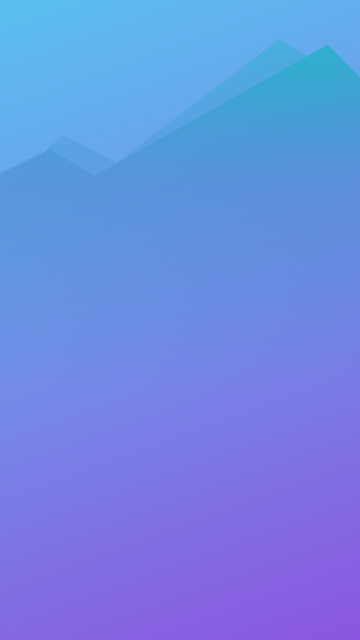
Reproduce this background procedurally as a WebGL 1 fragment shader.

```glsl
precision highp float;
// Misty teal mountain ridges fading into a diagonal cyan-to-violet gradient.

uniform vec2 u_resolution;

// Background gradient, from the upper left to the lower right
const vec3 SKY_CYAN = vec3(0.355, 0.755, 0.94);
const vec3 HAZE_BLUE = vec3(0.46, 0.53, 0.905);
const vec3 DEEP_VIOLET = vec3(0.545, 0.335, 0.875);
const vec2 GRADIENT_WEIGHTS = vec2(0.17, 0.83);
const float HAZE_POSITION = 0.55;

// Mountain tint and its downward fade
const vec3 PEAK_TEAL = vec3(0.11, 0.70, 0.77);
const vec3 SLOPE_BLUE = vec3(0.28, 0.52, 0.80);
const float TINT_TOP = 0.93;
const float TINT_BOTTOM = 0.71;
const float FADE_BOTTOM = 0.388;
const float FRONT_OPACITY = 0.78;
const float BACK_STRENGTH = 0.5;
const float OVERLAP_STRENGTH = 0.05;

// Peaks: apex position, then left and right slopes
const vec4 FRONT_LEFT = vec4(0.139, 0.767, 0.273, 0.341);
const vec4 FRONT_RIGHT = vec4(0.910, 0.930, 0.316, 0.567);
const vec4 BACK_LEFT = vec4(0.174, 0.789, 0.523, 0.285);
const vec4 BACK_RIGHT = vec4(0.775, 0.939, 0.429, 0.337);

float peakHeight(float x, vec4 peak) {
    float offset = x - peak.x;
    return peak.y - peak.z * max(-offset, 0.0) - peak.w * max(offset, 0.0);
}

// Smooth coverage below the higher of two peaks
float ridgeMask(vec2 uv, vec4 leftPeak, vec4 rightPeak) {
    float ridge = max(peakHeight(uv.x, leftPeak), peakHeight(uv.x, rightPeak));
    float edge = 0.8 / u_resolution.y;
    return smoothstep(-edge, edge, ridge - uv.y);
}

vec3 backgroundColor(vec2 uv) {
    float t = dot(vec2(uv.x, 1.0 - uv.y), GRADIENT_WEIGHTS);
    vec3 upper = mix(SKY_CYAN, HAZE_BLUE, clamp(t / HAZE_POSITION, 0.0, 1.0));
    float depth = (t - HAZE_POSITION) / (1.0 - HAZE_POSITION);
    return mix(upper, DEEP_VIOLET, clamp(depth, 0.0, 1.0));
}

void main() {
    vec2 uv = gl_FragCoord.xy / u_resolution;

    // The front ridge mostly hides the paler one behind it
    float front = ridgeMask(uv, FRONT_LEFT, FRONT_RIGHT);
    float back = ridgeMask(uv, BACK_LEFT, BACK_RIGHT);
    float cover = mix(BACK_STRENGTH * back, 1.0 + OVERLAP_STRENGTH * back, front);

    // Both ridges dissolve into the haze below
    float fade = clamp((uv.y - FADE_BOTTOM) / (TINT_TOP - FADE_BOTTOM), 0.0, 1.0);
    float tealness = clamp((uv.y - TINT_BOTTOM) / (TINT_TOP - TINT_BOTTOM), 0.0, 1.0);
    vec3 tint = mix(SLOPE_BLUE, PEAK_TEAL, tealness);

    vec3 color = mix(backgroundColor(uv), tint, FRONT_OPACITY * fade * cover);
    gl_FragColor = vec4(color, 1.0);
}
```
